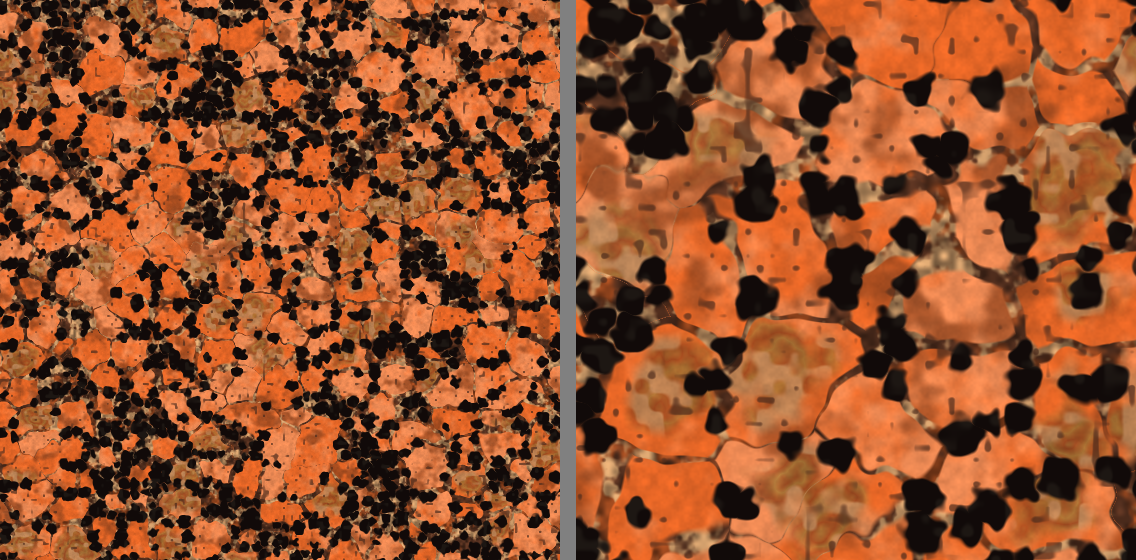
Left: the whole. Right: its middle third, enlarged.
Write a WebGL 1 fragment shader that draws this texture.

```glsl
precision highp float;

uniform vec2 u_resolution;

const vec3 ORANGE = vec3(0.90, 0.40, 0.15);
const vec3 SALMON = vec3(0.93, 0.54, 0.33);
const vec3 RUST = vec3(0.56, 0.26, 0.11);
const vec3 UMBER = vec3(0.30, 0.17, 0.11);
const vec3 TAN = vec3(0.70, 0.53, 0.36);
const vec3 OLIVE = vec3(0.60, 0.44, 0.20);
const vec3 MICA = vec3(0.065, 0.04, 0.035);

const float GRAIN_FREQ = 17.0;
const float MICA_FREQ = 56.0;

float hash(vec2 p) {
  vec3 q = fract(p.xyx * 0.1031);
  q += dot(q, q.yzx + 33.33);
  return fract((q.x + q.y) * q.z);
}

vec2 hash2(vec2 p) {
  return vec2(hash(p), hash(p + 57.3));
}

float noise(vec2 p) {
  vec2 i = floor(p), f = fract(p);
  f = f * f * (3.0 - 2.0 * f);
  return mix(mix(hash(i), hash(i + vec2(1.0, 0.0)), f.x),
             mix(hash(i + vec2(0.0, 1.0)), hash(i + vec2(1.0, 1.0)), f.x), f.y);
}

float fbm(vec2 p) {
  return 0.54 * noise(p) + 0.29 * noise(p * 2.1 + 13.7) + 0.17 * noise(p * 4.3 + 41.2);
}

// Ragged crystal outlines
vec2 warp(vec2 p) {
  vec2 broad = vec2(noise(p * 24.0), noise(p * 24.0 + 31.0)) - 0.5;
  vec2 fine = vec2(noise(p * 75.0 + 7.0), noise(p * 75.0 + 53.0)) - 0.5;
  return p + 0.022 * broad + 0.010 * fine;
}

// Weighted cells: x = border distance, y = centre distance, zw = cell id
vec4 crystal(vec2 p) {
  vec2 q = warp(p) * GRAIN_FREQ * vec2(0.92, 1.05);
  vec2 base = floor(q), id = base;
  float nearest = 9.0, second = 9.0;
  for (int y = -1; y <= 1; y++) {
    for (int x = -1; x <= 1; x++) {
      vec2 cell = base + vec2(float(x), float(y));
      float size = 0.3 * hash(cell + 91.7);
      float d = length(cell + 0.1 + 0.8 * hash2(cell) - q) - size;
      if (d < nearest) {
        second = nearest;
        nearest = d;
        id = cell;
      } else {
        second = min(second, d);
      }
    }
  }
  return vec4(second - nearest, nearest, id);
}

// 1 inside feldspar, 0 in the dark matrix between
float feldspar(vec2 p, vec4 grain) {
  float cover = 0.6 * noise(p * 11.0 + 3.0) + 0.4 * noise(p * 4.0 + 19.0);
  float gap = max(mix(-0.14, 0.43, cover), 0.0);
  float inside = hash(grain.zw + 12.4) < 0.17 ? -grain.x : grain.x - gap;
  return smoothstep(-0.035, 0.035, inside);
}

// Round mica flakes that gather in the matrix
float micaFlakes(vec2 p) {
  vec2 wobble = vec2(noise(p * 130.0), noise(p * 130.0 + 17.0)) - 0.5;
  vec2 q = p * MICA_FREQ + 0.45 * wobble;
  vec2 base = floor(q);
  float d = 9.0;
  for (int y = -1; y <= 1; y++) {
    for (int x = -1; x <= 1; x++) {
      vec2 cell = base + vec2(float(x), float(y));
      vec2 centre = cell + 0.15 + 0.7 * hash2(cell + 5.1);
      vec2 at = centre / MICA_FREQ;
      float chance = mix(0.84, 0.045, feldspar(at, crystal(at)));
      float radius = mix(0.36, 0.70, hash(cell + 77.9));
      if (hash(cell + 23.6) < chance) d = min(d, length(q - centre) - radius);
    }
  }
  return 1.0 - smoothstep(-0.09, 0.09, d);
}

vec3 feldsparColor(vec2 p, vec4 grain) {
  float tone = 0.42 * hash(grain.zw + 3.3) + 0.58 * fbm(p * 48.0);
  vec3 color = mix(ORANGE, SALMON, smoothstep(0.32, 0.68, tone));
  color = mix(color, RUST, 0.75 * smoothstep(0.54, 0.76, fbm(p * 32.0 + 8.0)));

  // Altered, faintly zoned cores
  float altered = step(0.80, hash(grain.zw + 44.8));
  float core = altered * (1.0 - smoothstep(0.10, 0.42, grain.y + 0.3 * (noise(p * 70.0) - 0.5)));
  float zone = abs(fract(grain.y * 4.0 + 1.6 * fbm(p * 60.0)) - 0.5) * 2.0;
  vec3 coreColor = mix(mix(RUST, OLIVE, zone), TAN, smoothstep(0.5, 0.75, noise(p * 110.0)));
  color = mix(color, coreColor, 0.8 * core);
  return color * (0.87 + 0.26 * fbm(p * 150.0 + 6.0));
}

vec3 matrixColor(vec2 p) {
  vec3 color = mix(UMBER, RUST, smoothstep(0.42, 0.68, fbm(p * 60.0 + 2.0)));
  color = mix(color, TAN, smoothstep(0.44, 0.66, fbm(p * 85.0 + 29.0)));
  return color * (0.65 + 0.7 * noise(p * 210.0));
}

void main() {
  vec2 p = gl_FragCoord.xy / min(u_resolution.x, u_resolution.y) + 1.0;
  vec4 grain = crystal(p);
  vec3 color = mix(matrixColor(p), feldsparColor(p, grain), feldspar(p, grain));

  // Fine pits, then mica on top
  color = mix(color, UMBER, 0.7 * smoothstep(0.80, 0.94, noise(p * 140.0 + 61.0)));
  vec3 mica = MICA + vec3(0.05, 0.05, 0.04) * smoothstep(0.6, 0.9, noise(p * 120.0 + 9.0));
  color = mix(color, mica, micaFlakes(p));
  gl_FragColor = vec4(color, 1.0);
}
```
